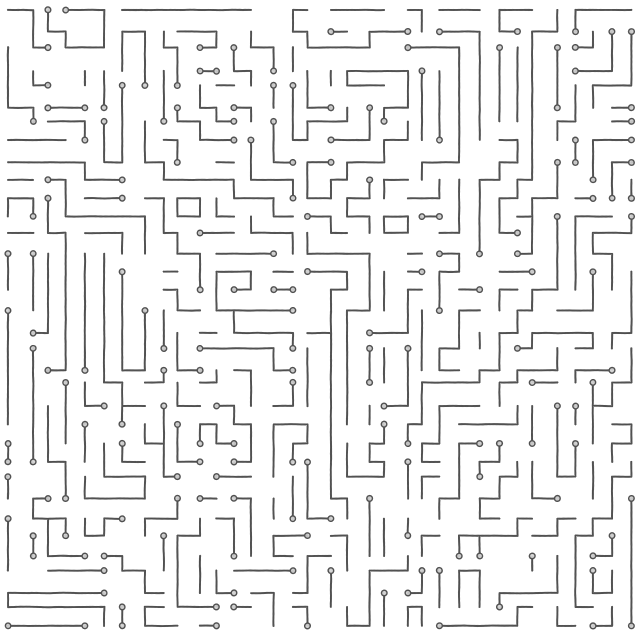
A Shadertoy shader for this pattern:

```glsl
const float NODES = 34.0;

float hash(vec2 p) {
    vec3 q = fract(p.xyx * 0.1031);
    q += dot(q, q.yzx + 33.33);
    return fract((q.x + q.y) * q.z);
}

vec2 gradient(vec2 cell) {
    float angle = 6.2832 * hash(cell);
    return vec2(cos(angle), sin(angle));
}

float gradientNoise(vec2 p) {
    vec2 i = floor(p), f = p - i;
    vec2 u = f * f * (3.0 - 2.0 * f);
    vec2 e = vec2(0, 1);
    float low = mix(dot(gradient(i), f), dot(gradient(i + e.yx), f - e.yx), u.x);
    float high = mix(dot(gradient(i + e), f - e), dot(gradient(i + 1.0), f - 1.0), u.x);
    return mix(low, high, u.y);
}

bool inside(vec2 n) {
    return all(greaterThanEqual(n, vec2(0))) && all(lessThan(n, vec2(NODES)));
}

vec2 quarterTurn(vec2 d) {
    return vec2(-d.y, d.x);
}

// Uneven column and row spacing keeps every stroke axis-aligned
vec2 nodePosition(vec2 n) {
    return n + 0.4 * (vec2(hash(vec2(n.x, 71)), hash(vec2(n.y, 23))) - 0.5);
}

// Step each node takes: staircases falling on the left, rising on the right
vec2 flow(vec2 n) {
    if (!inside(n)) return vec2(0);
    float lean = (n.x / NODES - 0.47) * 1.5 + gradientNoise(n * 0.16 + 5.3);
    float slope = lean < 0.0 ? -1.0 : 1.0;
    float rise = gradientNoise(n * 0.21 + 40.7) < 0.0 ? -1.0 : 1.0;
    float band = floor((n.x * slope - n.y) / 8.0);
    bool upright = hash(vec2(n.x * slope + n.y + 60.0, band + 90.0)) < 0.62;
    if (hash(n + 31.0) < 0.07) upright = !upright;
    vec2 across = vec2(slope * rise, 0), along = vec2(0, rise);
    vec2 d = upright ? along : across;
    return inside(n + d) ? d : across + along - d;
}

// Direction of the single neighbour whose stroke enters this node
vec2 feeder(vec2 n) {
    vec2 own = flow(n);
    vec2 d = hash(n + 11.0) < 0.5 ? vec2(1, 0) : vec2(0, 1);
    for (int k = 0; k < 4; k++) {
        if (d != own && flow(n + d) == -d) return d;
        d = quarterTurn(d);
    }
    return vec2(0);
}

bool linked(vec2 n, vec2 d) {
    vec2 m = n + d;
    if (!inside(m) || hash(n + m + 150.0) < 0.05) return false;
    bool leaves = flow(n) == d, enters = flow(m) == -d;
    if (leaves && enters) return true;
    bool branch = hash(n + m + 310.0) < 0.08;
    if (leaves) return branch || feeder(m) == -d;
    if (enters) return branch || feeder(n) == d;
    return false;
}

float segmentDistance(vec2 p, vec2 a, vec2 b) {
    vec2 pa = p - a, ba = b - a;
    return length(pa - ba * clamp(dot(pa, ba) / dot(ba, ba), 0.0, 1.0));
}

void mainImage(out vec4 fragColor, in vec2 fragCoord) {
    float scale = 34.2, pixel = scale / iResolution.y;
    vec2 p = fragCoord / iResolution.y * scale - 0.6;

    // Slight hand wobble
    p += 0.025 * vec2(gradientNoise(p * 1.3), gradientNoise(p * 1.3 + 57.0));

    vec2 node = round(p), center = nodePosition(node);
    float strokeDistance = 9.0;
    int links = 0;
    if (inside(node)) {
        vec2 d = vec2(1, 0);
        for (int k = 0; k < 4; k++) {
            if (linked(node, d)) {
                links++;
                strokeDistance = min(strokeDistance, segmentDistance(p, center, nodePosition(node + d)));
            }
            d = quarterTurn(d);
        }
    }

    // Pencil strokes
    float grain = gradientNoise(p * 7.0);
    vec3 ink = vec3(0.32 + 0.04 * grain);
    float stroke = clamp(0.5 - (strokeDistance - 0.053 - 0.008 * grain) / pixel, 0.0, 1.0);
    vec3 color = mix(vec3(1), ink, stroke);

    // Ringed pads on about half of the loose ends
    if (links == 1 && hash(node + 211.0) < 0.5) {
        float r = length(p - center);
        float disc = clamp(0.5 - (r - 0.185) / pixel, 0.0, 1.0);
        float core = clamp(0.5 - (r - 0.11) / pixel, 0.0, 1.0);
        color = mix(color, mix(ink, vec3(0.8 + 0.1 * grain), core), disc);
    }
    fragColor = vec4(color, 1);
}
```
